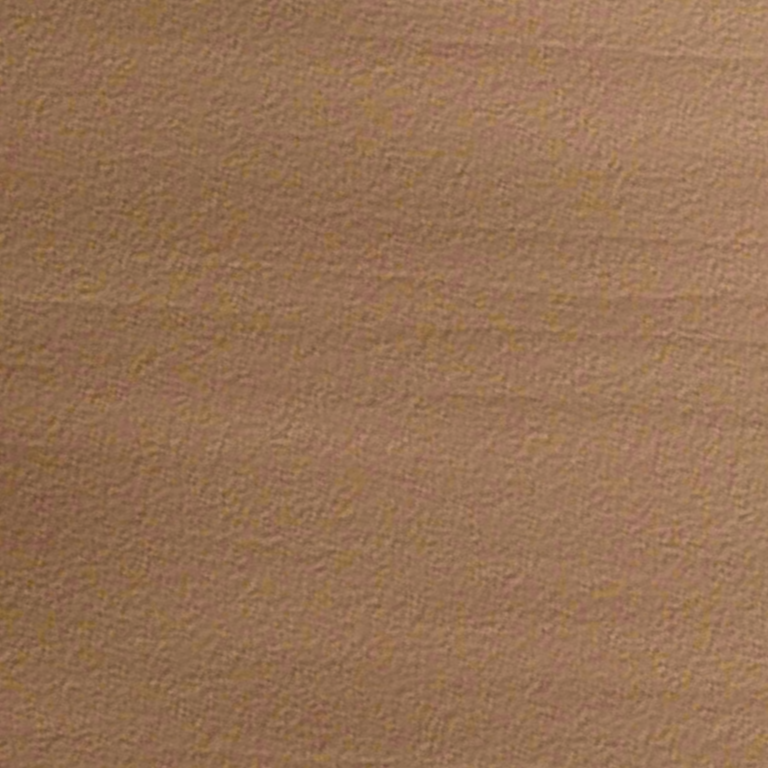
A WebGL 1 fragment shader for this texture:

```glsl
precision highp float;
// Brown grained surface, softly lit from the upper right: broad, almost level
// bands and thin broken creases tilt down to the right, under a fine embossed
// grain with faint yellow and pink flecks. All layers are value noise.
uniform vec2 u_resolution;

#define BASE_COLOR vec3(0.590, 0.451, 0.341)
#define TONE_TINT vec3(1.0, 0.92, 0.88)
#define TILT 0.065
#define LIGHT_SLOPE vec2(0.105, 0.035)
#define BAND_STRENGTH 0.075
#define CREASE_STRENGTH 0.040
#define CREASE_COUNT 13
#define GRAIN_SCALE 185.0
#define GRAIN_STRENGTH 0.125
#define FLECK_STRENGTH 0.050

float hash(vec2 p) {
  vec3 q = fract(vec3(p.xyx) * 0.1031);
  q += dot(q, q.yzx + 33.33);
  return fract((q.x + q.y) * q.z);
}

float noise(vec2 p) {
  vec2 cell = floor(p);
  vec2 f = fract(p);
  f = f * f * (3.0 - 2.0 * f);
  float low = mix(hash(cell), hash(cell + vec2(1.0, 0.0)), f.x);
  float high = mix(hash(cell + vec2(0.0, 1.0)), hash(cell + vec2(1.0)), f.x);
  return mix(low, high, f.y);
}

// Broad streaks, much longer than they are tall
float bands(vec2 p) {
  float wide = noise(p * vec2(1.6, 11.0) + 5.0) - 0.5;
  float middle = noise(p * vec2(2.6, 27.0) + 31.0) - 0.5;
  float thin = noise(p * vec2(5.0, 70.0) + 57.0) - 0.5;
  return 0.5 * wide + 0.35 * middle + 0.22 * thin;
}

// Broken creases: a pale lip above a crisp edge, a fading shadow below
float creases(vec2 p) {
  float sum = 0.0;
  for (int i = 0; i < CREASE_COUNT; i++) {
    float id = float(i);
    float level = (id + 0.8 * hash(vec2(id, 9.0))) * 1.07 / float(CREASE_COUNT);
    float wobble = 0.014 * (noise(vec2(p.x * 4.0, id * 7.0 + 3.0)) - 0.5)
                 + 0.004 * (noise(vec2(p.x * 28.0, id * 5.0 + 70.0)) - 0.5);
    float d = p.y - level - wobble;
    float presence = smoothstep(0.42, 0.8, noise(vec2(p.x * 2.7 + id * 3.7, id * 11.0)));
    float below = 1.0 - smoothstep(-0.003, 0.001, d);
    float shadow = below * exp(min(d, 0.0) / 0.014);
    float lip = exp(-pow((d - 0.004) / 0.0035, 2.0));
    sum += presence * (0.55 * lip - shadow);
  }
  return sum;
}

// Fine bumps, slanted a little
float bumps(vec2 p) {
  vec2 q = mat2(0.88, -0.42, 0.48, 1.02) * p * GRAIN_SCALE;
  return 0.7 * noise(q) + 0.3 * noise(q * 1.7 + 19.0);
}

// Relief shading from the height difference towards the light
float grain(vec2 p) {
  vec2 toLight = vec2(-0.35, 0.55) / GRAIN_SCALE;
  float relief = bumps(p - toLight) - bumps(p + toLight);
  float patchy = mix(0.55, 1.3, noise(p * 55.0 + 13.0));
  return relief * patchy;
}

// Soft colour flecks: yellow loses blue, pink loses green
vec3 flecks(vec2 p) {
  float yellow = smoothstep(0.55, 0.95, noise(p * 75.0 + 41.0));
  float pink = smoothstep(0.5, 0.95, noise(p * 62.0 + 83.0));
  yellow *= 0.3 + noise(p * 9.0 + 17.0);
  pink *= 0.3 + noise(p * 8.0 + 29.0);
  float drift = noise(p * vec2(6.0, 10.0) + 61.0) - 0.5;
  return yellow * vec3(0.25, 0.2, -1.1) + pink * vec3(0.2, -0.35, 0.25)
       + drift * vec3(0.15, -0.12, 0.05);
}

void main() {
  vec2 uv = gl_FragCoord.xy / u_resolution;
  vec2 along = vec2(uv.x, uv.y + TILT * uv.x);

  float tone = dot(uv - 0.5, LIGHT_SLOPE);
  tone += 0.04 * (uv.x - 0.5) * (uv.y - 0.5);
  tone += 0.025 * (noise(uv * 3.0 + 7.0) - 0.5);
  tone += BAND_STRENGTH * bands(along);
  tone += CREASE_STRENGTH * creases(along);
  tone += GRAIN_STRENGTH * grain(uv);

  vec3 color = BASE_COLOR + TONE_TINT * tone + FLECK_STRENGTH * flecks(uv);
  gl_FragColor = vec4(clamp(color, 0.0, 1.0), 1.0);
}
```
